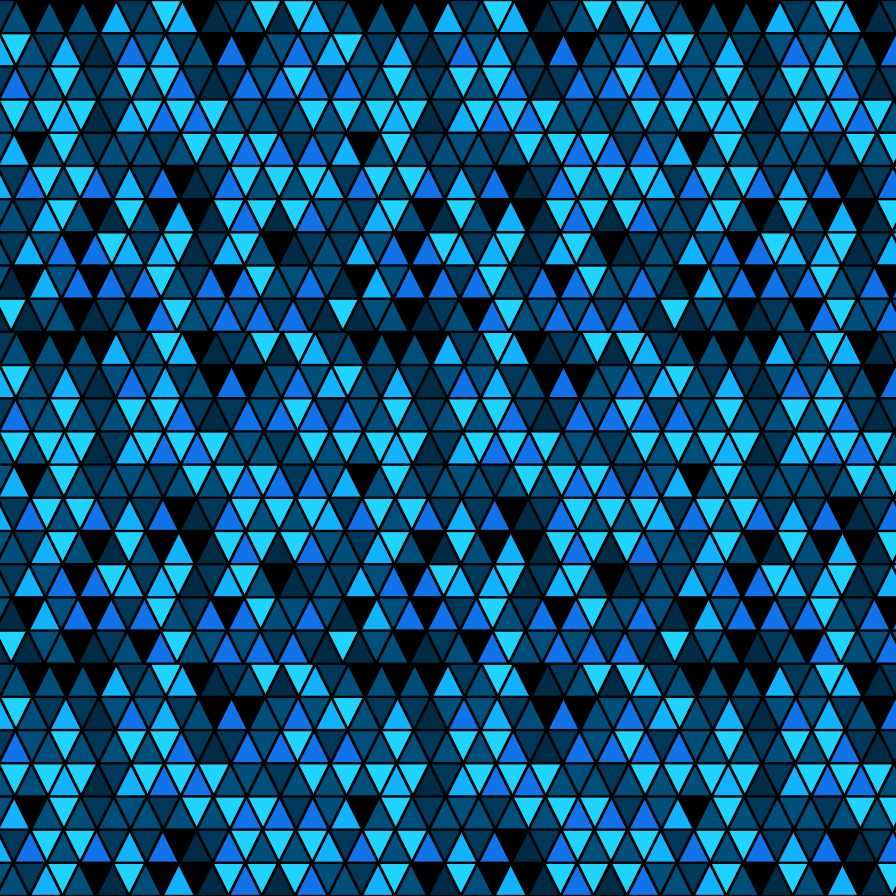
A Shadertoy shader for this pattern:

```glsl
// Mosaic of blue and black triangles in staggered rows, repeating every ten cells.

const float CELLS = 27.0;         // cells and rows across the canvas
const int   TILE = 10;            // cells per repeat, both ways
const float ROW_DRIFT = 0.0185;   // extra sideways shift per row inside a repeat
const float ROW_GAP = 0.036;      // half width of the horizontal lines, in cells
const float SIDE_GAP = 0.042;     // half width of the slanted lines, in cells

const vec3 GAP   = vec3(0.0);
const vec3 CYAN  = vec3(0.13, 0.83, 1.00);
const vec3 SKY   = vec3(0.07, 0.70, 1.00);
const vec3 BLUE  = vec3(0.07, 0.45, 0.91);
const vec3 TEAL  = vec3(0.00, 0.31, 0.48);
const vec3 NAVY  = vec3(0.00, 0.22, 0.35);
const vec3 NIGHT = vec3(0.00, 0.17, 0.27);

// Cubing modulo 101 is a bijection, so every rank occurs at most once per repeat
// and the colour shares stay exact.
float shuffledRank(ivec2 cell, int seed) {
    int n = cell.x + TILE * cell.y;
    n = (n * n * n + seed) % 101;
    n = (n * n * n) % 101;
    return float(n) / 101.0;
}

vec3 upColor(float rank) {
    if (rank < 0.30) return BLUE;
    if (rank < 0.48) return SKY;
    if (rank < 0.85) return TEAL;
    return NIGHT;
}

vec3 downColor(float rank) {
    if (rank < 0.35) return CYAN;
    if (rank < 0.53) return GAP;
    if (rank < 0.83) return NAVY;
    return TEAL;
}

void mainImage(out vec4 fragColor, in vec2 fragCoord) {
    float pixel = CELLS / iResolution.y;

    // Rows are counted from the top edge
    float x = fragCoord.x * pixel;
    float y = CELLS - fragCoord.y * pixel;
    float row = floor(y);
    float v = y - row;
    float tileRow = mod(row, float(TILE));

    // Stagger odd rows by half a cell, plus the slow drift
    x += 0.5 * mod(row, 2.0) + ROW_DRIFT * tileRow;

    // Positive inside an upright triangle, negative inside an inverted one
    float side = 0.5 * v - abs(fract(x) - 0.5);
    bool upright = side > 0.0;

    // Colour of this triangle within the repeat
    float column = floor(upright ? x : x + 0.5);
    ivec2 cell = ivec2(int(mod(column, float(TILE))), int(tileRow));
    vec3 fill = upright ? upColor(shuffledRank(cell, 17))
                        : downColor(shuffledRank(cell, 58));

    // Distance to the dark lines; sides slope two down for one across
    float sideEdge = abs(side) * 2.0 / sqrt(5.0) - SIDE_GAP;
    float rowEdge = min(v, 1.0 - v) - ROW_GAP;
    float coverage = clamp(min(sideEdge, rowEdge) / pixel + 0.5, 0.0, 1.0);

    fragColor = vec4(mix(GAP, fill, coverage), 1.0);
}
```
